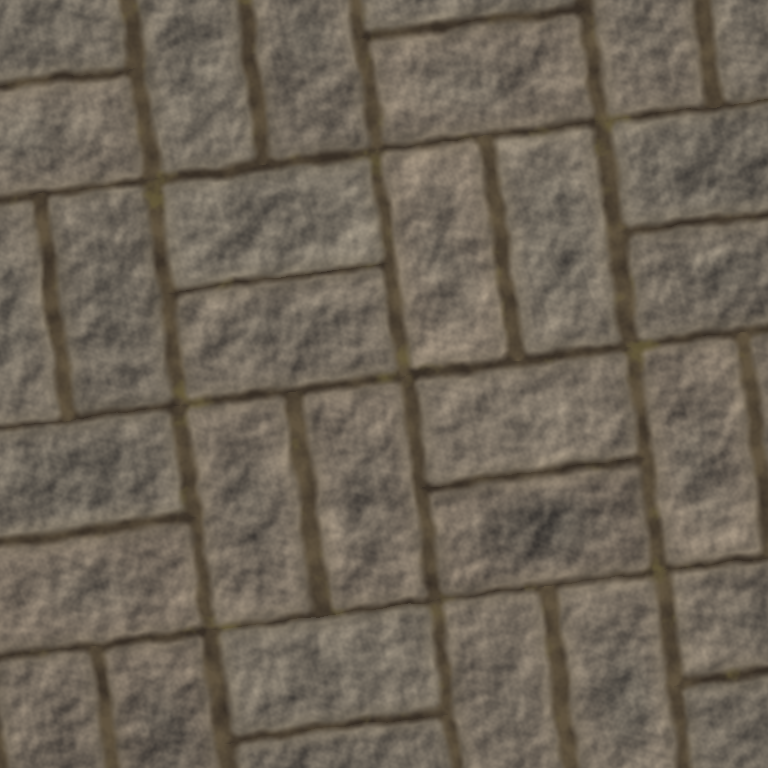
Write a WebGL 1 fragment shader that draws this texture.

```glsl
precision highp float;

uniform vec2 u_resolution;

// Layout: BLOCK and ORIGIN in canvas units, the rest in block units
const float BLOCK = 0.2956;
const float TILT = 0.13;
const vec2 ORIGIN = vec2(0.528, 0.511);
const vec2 HALF_JOINT = vec2(0.033, 0.018);
const float CORNER_RADIUS = 0.035;
const float EDGE_SOFTNESS = 0.016;
const float EDGE_WOBBLE = 0.03;
const float BRICK_SHIFT = 0.016;

// Surface
const float GRAIN_SCALE = 6.5;
const float BLOTCH_SCALE = 2.4;
const float MOTTLE = 0.42;
const float BLOTCH = 0.5;
const float RELIEF = 1.4;
const float BRICK_CONTRAST = 0.26;
const float STAIN_STRENGTH = 0.5;
const vec2 LIGHT_STEP = vec2(-0.12, 0.16);

const vec3 STONE_DARK = vec3(0.325, 0.30, 0.27);
const vec3 STONE_LIGHT = vec3(0.575, 0.53, 0.465);
const vec3 WARM_TINT = vec3(1.015, 0.995, 0.99);
const vec3 COOL_TINT = vec3(0.985, 1.0, 1.01);
const vec3 WORN_EDGE = vec3(0.47, 0.43, 0.355);
const vec3 JOINT_SHADOW = vec3(0.22, 0.185, 0.15);
const vec3 JOINT_SOIL = vec3(0.38, 0.33, 0.25);
const vec3 MOSS = vec3(0.43, 0.39, 0.24);

float hash(vec2 p) {
  return fract(sin(dot(p, vec2(127.1, 311.7))) * 43758.5);
}

vec2 gradient(vec2 cell) {
  float angle = 6.2832 * hash(cell);
  return vec2(cos(angle), sin(angle));
}

float gradientNoise(vec2 p) {
  vec2 i = floor(p);
  vec2 f = p - i;
  vec2 u = f * f * f * (f * (f * 6.0 - 15.0) + 10.0);
  vec2 e = vec2(1.0, 0.0);
  float low = mix(dot(gradient(i), f), dot(gradient(i + e), f - e), u.x);
  float high = mix(dot(gradient(i + e.yx), f - e.yx),
                   dot(gradient(i + e.xx), f - e.xx), u.x);
  return mix(low, high, u.y);
}

float fbm(vec2 p) {
  float sum = 0.0;
  float amplitude = 0.6;
  for (int i = 0; i < 4; i++) {
    sum += amplitude * gradientNoise(p);
    p = mat2(1.6, 1.2, -1.2, 1.6) * p + 3.7;
    amplitude *= 0.5;
  }
  return sum;
}

float roundedBox(vec2 p, vec2 halfSize, float radius) {
  vec2 d = abs(p) - halfSize + radius;
  return length(max(d, 0.0)) + min(max(d.x, d.y), 0.0) - radius;
}

void main() {
  // Tilted block grid with slightly uneven lines
  vec2 p = gl_FragCoord.xy / u_resolution.y - ORIGIN;
  float c = cos(TILT);
  float s = sin(TILT);
  vec2 q = vec2(c * p.x + s * p.y, c * p.y - s * p.x) / BLOCK;
  float pixel = 1.0 / (u_resolution.y * BLOCK);
  vec2 wobbled = q + EDGE_WOBBLE * vec2(fbm(q * 5.0), fbm(q * 5.0 + 19.0));

  // Basket weave: pairs of bricks, turned in alternate blocks
  vec2 block = floor(wobbled);
  float upright = 1.0 - mod(block.x + block.y, 2.0);
  vec2 split = mix(vec2(1.0, 2.0), vec2(2.0, 1.0), upright);
  vec2 g = (wobbled - block) * split;
  vec2 id = block * 2.0 + floor(g);
  vec2 halfBrick = 0.5 / split;
  vec2 local = (fract(g) - 0.5) / split;
  local += BRICK_SHIFT * (vec2(hash(id + 3.1), hash(id + 8.3)) - 0.5);
  vec2 halfFace = halfBrick - HALF_JOINT;
  float dist = roundedBox(local, halfFace, CORNER_RADIUS);

  // Weathered stone: broad blotches, fine grain, lit relief, central stain
  float seed = 17.0 * hash(id);
  vec2 grain = q * GRAIN_SCALE + seed;
  float height = fbm(grain);
  float relief = height - fbm(grain + LIGHT_STEP);
  float blotch = fbm(q * BLOTCH_SCALE + seed);
  float stain = 1.0 - smoothstep(0.0, 1.0, length(local / halfFace));
  stain *= hash(id + 5.7) * clamp(0.8 + 1.5 * blotch, 0.0, 1.5);
  float tone = 0.56 + MOTTLE * height + BLOTCH * blotch + RELIEF * relief
             + BRICK_CONTRAST * (hash(id + 1.9) - 0.5) - STAIN_STRENGTH * stain;
  vec3 stone = mix(STONE_DARK, STONE_LIGHT, tone);
  stone *= mix(WARM_TINT, COOL_TINT, clamp(hash(id + 6.4) + stain, 0.0, 1.0));
  float rim = smoothstep(-0.08, 0.0, dist);
  stone = mix(stone, WORN_EDGE, 0.35 * rim);

  // Soil joints, darker when level, with moss gathered at the crossings
  vec2 overhang = abs(local) - halfFace;
  float level = smoothstep(-0.02, 0.02, overhang.y - overhang.x);
  float soilAmount = 0.62 - 0.4 * level + 1.3 * fbm(q * 7.0 + 41.0);
  vec3 joint = mix(JOINT_SHADOW, JOINT_SOIL, clamp(soilAmount, 0.0, 1.0));
  float crossing = 1.0 - smoothstep(0.03, 0.2, length(q - floor(q + 0.5)));
  float moss = smoothstep(0.1, 0.5, fbm(q * 6.0 + 73.0) + 0.2 * crossing);
  joint = mix(joint, MOSS, 0.7 * moss);

  float soft = EDGE_SOFTNESS + pixel;
  float mask = smoothstep(-soft, soft, dist + 0.02 * height);
  gl_FragColor = vec4(mix(stone, joint, mask), 1.0);
}
```
